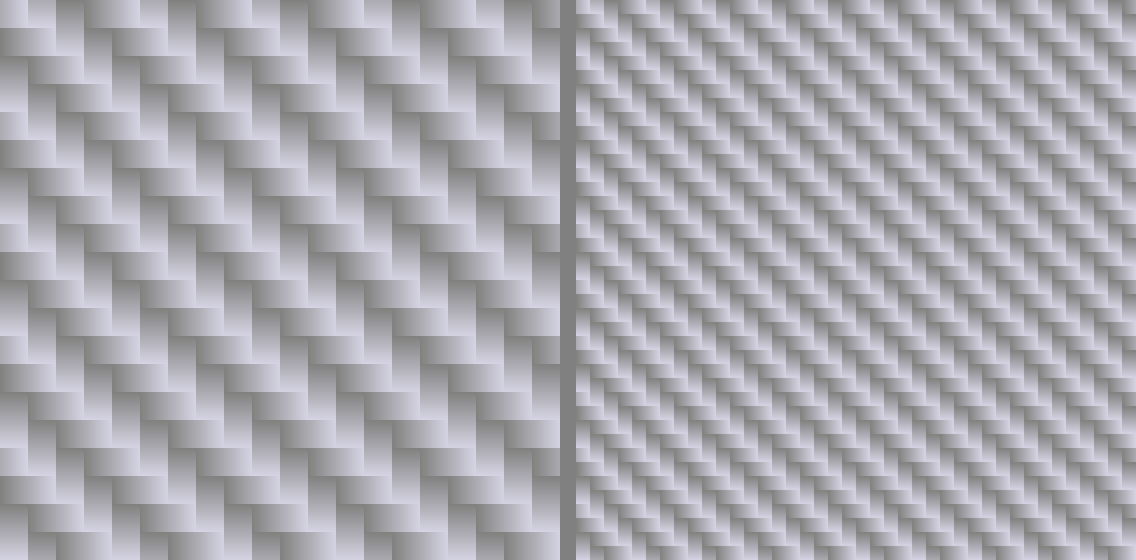
Left: one tile. Right: repeated 2 by 2.
Give the GLSL for this pattern, as a three.js fragment shader.

```glsl
// Twill weave of shaded grey bands, two cells long, stepping diagonally down to the right
varying vec2 vUv;

// p is in cells, with y running downward; the weave repeats every 4 cells
vec3 weave(vec2 p) {
  vec2 cell = floor(p);
  vec2 local = p - cell;
  float phase = mod(cell.x - cell.y + 1.0, 4.0);

  // phases 0 and 1: left and right half of a horizontal band
  float across = (phase + local.x) * 0.5;
  // phases 3 and 2: upper and lower half of a vertical band
  float down = (3.0 - phase + local.y) * 0.5;

  float shade = phase < 1.5 ? across : down;
  return mix(vec3(0.503, 0.503, 0.497), vec3(0.837, 0.832, 0.892), shade);
}

void main() {
  vec2 p = vec2(vUv.x, 1.0 - vUv.y) * 20.0;
  vec2 footprint = fwidth(p);

  // average a 4 by 4 grid of samples to smooth the band edges
  vec3 color = vec3(0.0);
  for (int j = 0; j < 4; j++) {
    for (int i = 0; i < 4; i++) {
      vec2 offset = (vec2(float(i), float(j)) - 1.5) * 0.25;
      color += weave(p + offset * footprint);
    }
  }
  gl_FragColor = vec4(color / 16.0, 1.0);
}
```
